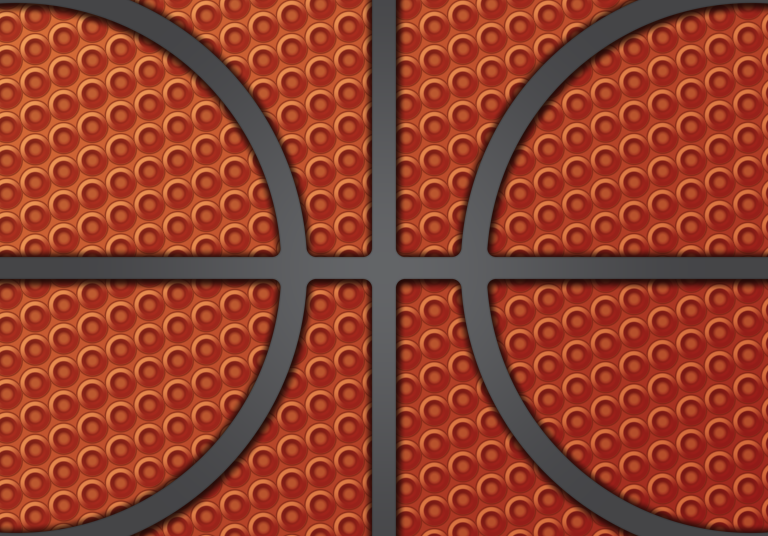
This texture is drawn by a WebGL 1 fragment shader. Its source:

```glsl
precision highp float;
uniform vec2 u_resolution;

// Lengths are fractions of the canvas height.
#define PITCH vec2(0.0532, 0.0623)
#define SLANT 0.0208
#define DOT_ORIGIN vec2(0.041, 0.0558)
#define RIM_RADIUS 0.0275
#define CUP_RADIUS 0.0200
#define SEAM_HALF vec2(0.0223, 0.0205)
#define ARC_CENTER vec2(0.686, 0.0)
#define ARC_RADIUS 0.5186
#define ARC_HALF 0.0242
#define FILLET 0.0170
#define SHADOW_SIZE 0.0170
#define LIGHT_DIR vec2(-0.6, 0.8)

// Union of two distances with a rounded inner corner.
float filletUnion(float a, float b) {
  vec2 corner = max(vec2(FILLET) - vec2(a, b), 0.0);
  return max(FILLET, min(a, b)) - length(corner);
}

float seamDistance(vec2 p) {
  vec2 q = abs(p);
  float cross2 = filletUnion(q.x - SEAM_HALF.x, q.y - SEAM_HALF.y);
  float arc = abs(length(q - ARC_CENTER) - ARC_RADIUS) - ARC_HALF;
  return filletUnion(cross2, arc);
}

// Offset from the closest dot in a slanted column lattice.
vec2 nearestDot(vec2 p) {
  vec2 local = p - DOT_ORIGIN;
  // The lower right panel is shifted by half a pitch.
  local.y += 0.5 * PITCH.y * step(0.0, p.x) * step(p.y, 0.0);
  float column = floor(local.x / PITCH.x + 0.5);
  vec2 best = vec2(1.0);
  for (int i = -1; i <= 1; i++) {
    float k = column + float(i);
    vec2 d = local - vec2(k * PITCH.x, k * SLANT);
    d.y -= PITCH.y * floor(d.y / PITCH.y + 0.5);
    if (dot(d, d) < dot(best, best)) best = d;
  }
  return best;
}

vec3 leather(vec2 p, float px) {
  // Broad light falling off toward the lower right.
  float warmth = clamp(0.52 - 0.42 * p.x + 0.42 * p.y, 0.0, 1.0);
  vec3 ground = mix(vec3(0.61, 0.14, 0.11), vec3(0.84, 0.43, 0.22), warmth);
  vec3 deepRed = mix(vec3(0.56, 0.10, 0.09), vec3(0.65, 0.19, 0.12), warmth);
  vec3 highlight = mix(vec3(0.82, 0.40, 0.22), vec3(0.94, 0.61, 0.35), warmth);

  vec2 d = nearestDot(p);
  float r = length(d);
  float facing = dot(d, LIGHT_DIR) / max(r, 0.0001);
  vec3 color = ground;

  // Thin groove around the raised rim.
  float groove = 1.0 - smoothstep(0.0, 0.0013 + px, abs(r - RIM_RADIUS - 0.0012));
  color = mix(color, vec3(0.44, 0.13, 0.07), 0.6 * groove);

  // Rim lit from the upper left.
  vec3 rim = mix(deepRed, highlight, smoothstep(-0.7, 0.9, facing));
  color = mix(color, rim, 1.0 - smoothstep(-px, px, r - RIM_RADIUS));

  // Dark cup with a soft glowing floor.
  vec3 cup = deepRed * (0.93 - 0.13 * facing);
  float floorGlow = 1.0 - smoothstep(0.005, 0.0155, r);
  cup = mix(cup, mix(vec3(0.70, 0.29, 0.16), vec3(0.76, 0.38, 0.20), warmth), floorGlow);
  float cupEdge = 1.0 - smoothstep(0.0, 0.0015 + px, abs(r - 0.0135));
  cup = mix(cup, vec3(0.44, 0.10, 0.06), 0.3 * cupEdge);
  return mix(color, cup, 1.0 - smoothstep(-px, px, r - CUP_RADIUS));
}

void main() {
  float px = 1.0 / u_resolution.y;
  vec2 p = (gl_FragCoord.xy - 0.5 * u_resolution) * px;
  float seam = seamDistance(p);

  // Dotted panels under the seam shadow.
  vec3 color = leather(p, px);
  float castDistance = min(seam, seamDistance(p + vec2(-0.002, 0.005)));
  float shade = 1.0 - smoothstep(-0.004, SHADOW_SIZE, castDistance);
  color = mix(color, vec3(0.10, 0.03, 0.02), 0.88 * shade);

  // Grey rubber seam, lighter at the crossing.
  vec3 rubber = mix(vec3(0.39, 0.395, 0.405), vec3(0.27, 0.27, 0.28),
                    smoothstep(0.0, 0.62, length(p)));
  rubber *= 1.0 - 0.12 * smoothstep(-0.004, 0.0, seam);
  color = mix(color, rubber, 1.0 - smoothstep(-0.75 * px, 0.75 * px, seam));

  gl_FragColor = vec4(color, 1.0);
}
```
